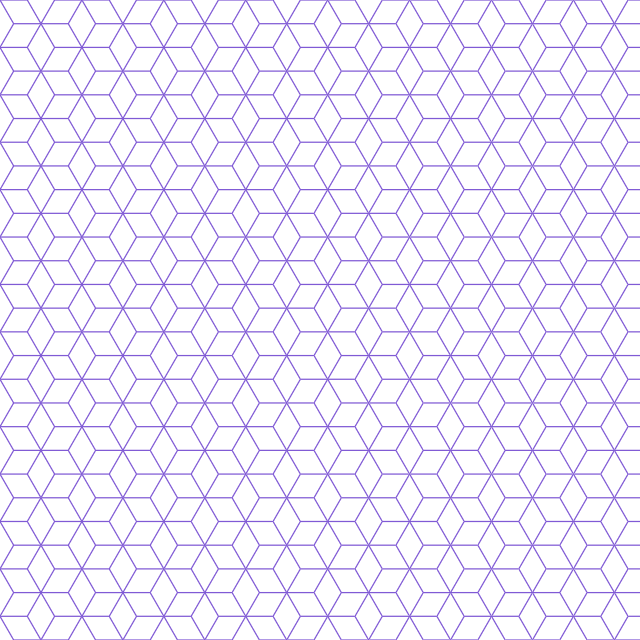
Give the GLSL for this pattern, as a WebGL 1 fragment shader.

```glsl
precision highp float;

uniform vec2 u_resolution;

const vec2 REPEATS = vec2(7.8125, 13.5);    // cells across and down
const float LINE_WIDTH = 1.0 / 512.0;       // fraction of the canvas
const vec3 PAPER_COLOR = vec3(1.0);
const vec3 LINE_COLOR = vec3(0.502, 0.353, 0.835);

// Offset from the nearest point of a grid with the given spacing
vec2 offsetFromGrid(vec2 p, vec2 spacing) {
  return p - spacing * floor(p / spacing + 0.5);
}

// Offset from the nearest hub; hubs sit at cell corners and centres
vec2 offsetFromHub(vec2 p, vec2 cell) {
  vec2 corner = offsetFromGrid(p, cell);
  vec2 centre = offsetFromGrid(p - 0.5 * cell, cell);
  return dot(corner, corner) < dot(centre, centre) ? corner : centre;
}

// Distance to the three lines crossing at a hub, which bound the rhombi
float starDistance(vec2 p, vec2 cell) {
  vec2 normal = normalize(vec2(cell.y / 2.0, -cell.x / 6.0));
  float slanted = abs(dot(abs(p), normal));
  return min(abs(p.y), slanted);
}

void main() {
  // Canvas units, measured from the top left
  vec2 p = gl_FragCoord.xy / u_resolution;
  p.y = 1.0 - p.y;
  float pixel = 1.0 / min(u_resolution.x, u_resolution.y);

  vec2 cell = 1.0 / REPEATS;
  float d = starDistance(offsetFromHub(p, cell), cell);

  // Share of the pixel covered by the line
  float coverage = clamp((0.5 * LINE_WIDTH - d) / pixel + 0.5,
                         0.0, min(1.0, LINE_WIDTH / pixel));

  gl_FragColor = vec4(mix(PAPER_COLOR, LINE_COLOR, coverage), 1.0);
}
```
